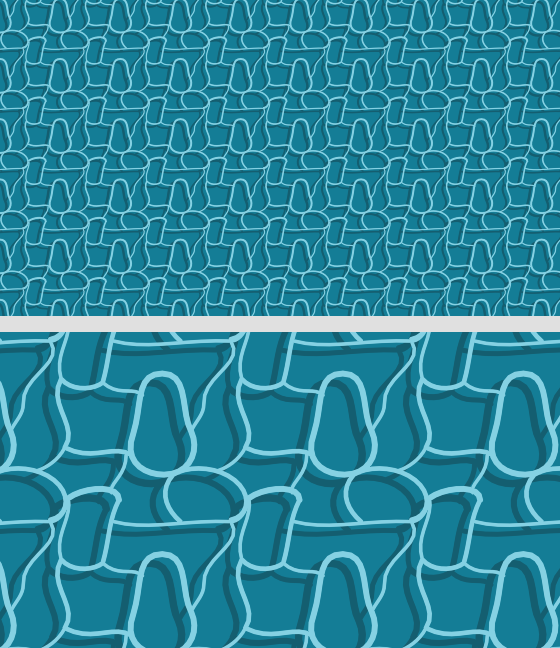
Top, the full canvas; bottom, a detail of the centre.
This pattern is drawn by a Shadertoy shader. Its source:

```glsl
const float ROWS = 5.25;   // tiles per canvas height
const float TILE = 100.0;  // local units per tile
const float THICK = 1.65;
const float MEDIUM = 1.3;
const float THIN = 1.0;

float segmentDistance(vec2 p, vec2 a, vec2 b) {
    vec2 ab = b - a;
    float t = clamp(dot(p - a, ab) / dot(ab, ab), 0.0, 1.0);
    return length(p - a - ab * t);
}

vec2 cubicPoint(vec2 a, vec2 b, vec2 c, vec2 d, float t) {
    float s = 1.0 - t;
    return s * s * s * a + 3.0 * s * t * (s * b + t * c) + t * t * t * d;
}

// Signed distance to a stroked cubic curve that wraps around the tile
float stroke(vec2 p, vec2 a, vec2 b, vec2 c, vec2 d, float radius) {
    vec2 middle = 0.5 * (a + d);
    vec2 q = p - middle;
    q += middle - TILE * round(q / TILE);
    float nearest = TILE;
    vec2 previous = a;
    for (int i = 1; i <= 9; i++) {
        vec2 next = cubicPoint(a, b, c, d, float(i) / 9.0);
        nearest = min(nearest, segmentDistance(q, previous, next));
        previous = next;
    }
    return nearest - radius;
}

// Pear-shaped ripple at the tile origin
float pearRipple(vec2 p) {
    float d = stroke(p, vec2(0, 27), vec2(-15, 27), vec2(-11, 10), vec2(-16, -6), THICK);
    d = min(d, stroke(p, vec2(-16, -6), vec2(-22, -22), vec2(-10, -29), vec2(1, -29), THICK));
    d = min(d, stroke(p, vec2(1, -29), vec2(15, -29), vec2(21, -16), vec2(16, -5), THICK));
    return min(d, stroke(p, vec2(16, -5), vec2(10, 6), vec2(15, 27), vec2(0, 27), THICK));
}

// Tall slanted ripple
float tallRipple(vec2 p) {
    float d = stroke(p, vec2(-33, 22), vec2(-29, 36), vec2(-30, 45), vec2(-24, 57), MEDIUM);
    d = min(d, stroke(p, vec2(-24, 57), vec2(-24, 66), vec2(-44, 64), vec2(-52, 58), THICK));
    d = min(d, stroke(p, vec2(-52, 58), vec2(-50, 46), vec2(-60, 38), vec2(-56, 24), THIN));
    return min(d, stroke(p, vec2(-56, 24), vec2(-50, 17), vec2(-38, 18), vec2(-33, 22), MEDIUM));
}

// Wide ripple, closed below by the horizontal crest
float wideRipple(vec2 p) {
    float d = stroke(p, vec2(6, -29), vec2(14, -24), vec2(30, -24), vec2(40, -32), MEDIUM);
    d = min(d, stroke(p, vec2(40, -32), vec2(50, -40), vec2(48, -52), vec2(38, -54), MEDIUM));
    d = min(d, stroke(p, vec2(6, -29), vec2(-2, -38), vec2(2, -48), vec2(10, -55), MEDIUM));
    return min(d, stroke(p, vec2(-27, 45), vec2(-8, 40), vec2(12, 46), vec2(38, 45), THIN));
}

// Thin crests joining the ripples
float joiningCrests(vec2 p) {
    float d = stroke(p, vec2(38, 45), vec2(42, 45), vec2(46, 49), vec2(48, 57), THIN);
    d = min(d, stroke(p, vec2(38, 45), vec2(46, 32), vec2(22, 26), vec2(23, 10), THIN));
    d = min(d, stroke(p, vec2(23, 10), vec2(23, 4), vec2(18, 0), vec2(16, -5), THIN));
    d = min(d, stroke(p, vec2(44, 24), vec2(36, 10), vec2(54, -2), vec2(46, -14), MEDIUM));
    d = min(d, stroke(p, vec2(46, -14), vec2(42, -22), vec2(34, -26), vec2(30, -27), THIN));
    d = min(d, stroke(p, vec2(-33, 22), vec2(-24, 14), vec2(-16, 20), vec2(-11, 15), THIN));
    d = min(d, stroke(p, vec2(-17, -18), vec2(-28, -12), vec2(-38, -22), vec2(-54, -14), MEDIUM));
    return min(d, stroke(p, vec2(-20, -18), vec2(-20, -30), vec2(-30, -34), vec2(-28, -39), THIN));
}

float rippleNetwork(vec2 p) {
    return min(min(pearRipple(p), tallRipple(p)), min(wideRipple(p), joiningCrests(p)));
}

float coverage(float signedDistance, float pixel) {
    return 1.0 - smoothstep(-0.6 * pixel, 0.6 * pixel, signedDistance);
}

void mainImage(out vec4 fragColor, in vec2 fragCoord) {
    const vec3 water = vec3(0.08, 0.49, 0.59);
    const vec3 shade = vec3(0.08, 0.37, 0.44);
    const vec3 crest = vec3(0.52, 0.82, 0.89);
    const vec2 shadowOffset = vec2(-7.0, -5.0);

    float pixel = ROWS * TILE / iResolution.y;
    vec2 p = fragCoord * pixel;

    // Shifted shadow first, bright crests above it
    float shadow = coverage(rippleNetwork(p - shadowOffset) - 0.4, pixel);
    float light = coverage(rippleNetwork(p), pixel);
    vec3 color = mix(water, shade, shadow);
    fragColor = vec4(mix(color, crest, light), 1.0);
}
```
